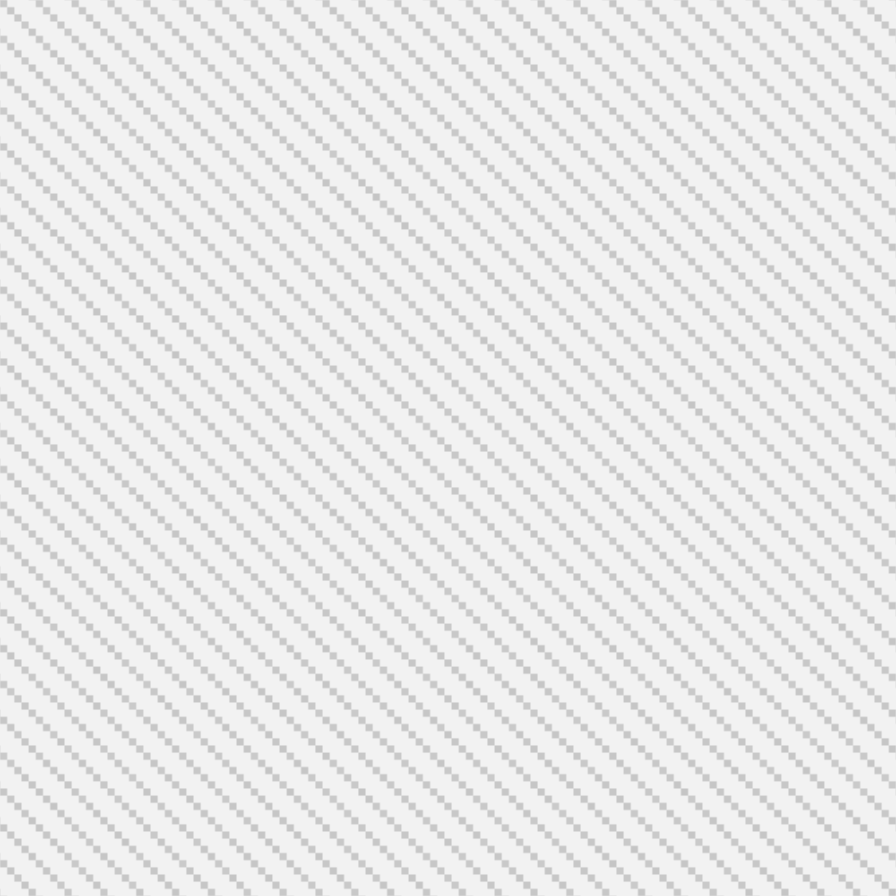
Give the GLSL for this pattern, as a Shadertoy shader.

```glsl
// Fine stepped diagonals: small grey squares joined corner to corner on pale grey.
// A 125 x 125 cell grid holds 25 x 25 repeats of five cells; one cell per row of
// each repeat is filled, and soft box coverage is summed over nearby cells.

const float CELLS = 125.0;

// Per-square random value, wrapped to the grid so that it tiles.
float cellHash(vec2 cell) {
    vec2 q = fract(mod(cell, CELLS) * vec2(0.1031, 0.1137));
    q += dot(q, q.yx + 33.33);
    return fract((q.x + q.y) * q.x * 17.0);
}

// Coverage of a unit square centred on the origin, with linear soft edges.
float softSquare(vec2 p, vec2 edge) {
    vec2 ramp = clamp((0.5 - abs(p)) / edge + 0.5, 0.0, 1.0);
    return ramp.x * ramp.y;
}

void mainImage(out vec4 fragColor, in vec2 fragCoord) {
    vec2 p = fragCoord / iResolution.xy * CELLS;
    vec2 edge = max(vec2(0.25), CELLS / iResolution.xy);

    // Neighbours are included because soft edges reach past the cell.
    float ink = 0.0;
    for (int y = -1; y <= 1; y++) {
        for (int x = -1; x <= 1; x++) {
            vec2 cell = floor(p) + vec2(x, y);
            float onDiagonal = step(3.5, mod(cell.x + cell.y + 0.5, 5.0) - 0.5);
            float strength = mix(0.93, 1.05, cellHash(cell));
            ink += onDiagonal * strength * softSquare(p - cell - 0.5, edge);
        }
    }

    vec3 paper = vec3(0.948);
    vec3 grey = vec3(0.782);
    fragColor = vec4(mix(paper, grey, ink), 1.0);
}
```
